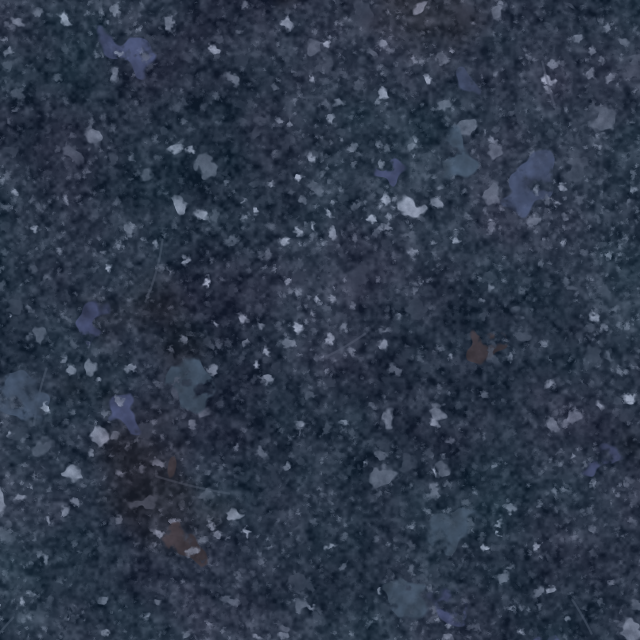
Write a Shadertoy shader that draws this texture.

```glsl
// Dark, damp gravel: mottled blue-grey soil strewn with grains of several sizes.
// Each grain layer is a jittered grid of warped, chipped ellipses; a few muted
// stones, warm earthy stains and thin dry fibres complete the ground.

const vec3 DARK_SOIL = vec3(0.11, 0.15, 0.21);
const vec3 PALE_GRIT = vec3(0.52, 0.56, 0.64);
const vec3 VIOLET_STONE = vec3(0.27, 0.30, 0.43);
const vec3 SLATE_STONE = vec3(0.26, 0.32, 0.39);
const vec3 BROWN_STONE = vec3(0.25, 0.22, 0.24);
const vec3 EARTH_STAIN = vec3(0.17, 0.165, 0.19);
const float EDGE = 0.0021;

float hash(vec2 p) {
    return fract(sin(dot(p, vec2(127.1, 311.7))) * 43758.5453);
}

vec2 hash2(vec2 p) {
    return vec2(hash(p), hash(p + 17.3));
}

float noise(vec2 p) {
    vec2 cell = floor(p);
    vec2 f = fract(p);
    f = f * f * (3.0 - 2.0 * f);
    float low = mix(hash(cell), hash(cell + vec2(1, 0)), f.x);
    float high = mix(hash(cell + vec2(0, 1)), hash(cell + vec2(1, 1)), f.x);
    return mix(low, high, f.y);
}

float fbm(vec2 p) {
    float sum = 0.0;
    float weight = 0.53;
    for (int i = 0; i < 4; i++) {
        sum += weight * noise(p);
        p = mat2(1.6, 1.2, -1.2, 1.6) * p + 5.7;
        weight *= 0.5;
    }
    return sum;
}

vec2 rotate(vec2 p, float angle) {
    float c = cos(angle);
    float s = sin(angle);
    return vec2(c * p.x - s * p.y, s * p.x + c * p.y);
}

// Scattered chips: x is coverage, y is a random shade for the chip.
vec2 grains(vec2 uv, float cells, float density, float size, float seed) {
    vec2 p = uv * cells + seed;
    vec2 warp = vec2(noise(p * 3.0), noise(p * 3.0 + 31.0)) - 0.5;
    warp += 0.5 * vec2(noise(p * 6.5 + 9.0), noise(p * 6.5 + 47.0)) - 0.25;
    p += 0.36 * warp;
    float soft = EDGE * cells;
    vec2 best = vec2(0.0);
    for (int y = -1; y <= 1; y++) {
        for (int x = -1; x <= 1; x++) {
            vec2 id = floor(p) + vec2(x, y);
            if (hash(id + 3.1) > density) continue;
            vec2 d = p - id - 0.15 - 0.7 * hash2(id + 7.7);
            d = rotate(d, 6.2832 * hash(id + 11.9));
            d.x *= mix(0.5, 1.0, hash(id + 23.3));
            float radius = size * mix(0.4, 1.0, hash(id + 41.7));
            float box = max(abs(d.x), abs(d.y)) * 1.12;
            float dist = mix(length(d), box, 0.35) - radius;
            float cover = 1.0 - smoothstep(-1.6 * soft, soft, dist);
            if (cover > best.x) best = vec2(cover, hash(id + 53.1));
        }
    }
    return best;
}

// Lays chips over a tone; a higher power makes bright chips rarer.
float addGrains(float tone, vec2 chip, float low, float high, float power, float opacity) {
    return mix(tone, mix(low, high, pow(chip.y, power)), chip.x * opacity);
}

float fibre(vec2 uv, vec2 start, float angle, float len, float bend) {
    vec2 d = rotate(uv - start, -angle);
    float along = clamp(d.x, 0.0, len);
    d.y -= bend * along * (len - along);
    return 1.0 - smoothstep(0.0006, 0.0028, length(vec2(d.x - along, d.y)));
}

vec3 stoneColor(float shade) {
    vec3 cool = mix(SLATE_STONE, VIOLET_STONE, smoothstep(0.3, 0.6, shade));
    return mix(BROWN_STONE, cool, step(0.12, shade));
}

void mainImage(out vec4 fragColor, in vec2 fragCoord) {
    vec2 uv = fragCoord / iResolution.y;
    float broad = fbm(uv * 6.0 + 2.0) - 0.5;
    float clump = fbm(uv * 24.0 + 40.0) - 0.5;

    // Soil mottling with dark pits between crumbs
    float tone = 0.125 + 0.42 * (fbm(uv * 62.0) - 0.5);
    tone += 0.22 * (noise(uv * 95.0 + 3.0) - 0.5) + 0.24 * (noise(uv * 165.0) - 0.5);
    tone += 0.30 * broad + 0.20 * clump;

    // Grit from dust to pebbles, gathered in clumps
    float gather = clamp(1.0 + 1.2 * broad + 1.6 * clump, 0.4, 1.5);
    float mottle = 0.55 + 0.9 * fbm(uv * 80.0);
    float fine = mottle * gather;
    tone = addGrains(tone, grains(uv, 125.0, 0.55, 0.40, 9.0), 0.0, 0.66 * gather, 2.0, 0.78);
    tone = addGrains(tone, grains(uv, 72.0, 0.32, 0.40, 21.0), 0.05, 0.85 * fine, 2.2, 0.78);

    // Muted stones, partly buried
    vec2 stone = grains(uv, 9.0, 0.12, 0.31, 4.0);
    float buried = 0.82 * stone.x * smoothstep(0.27, 0.45, fbm(uv * 38.0 + 8.0));
    vec3 stoneTint = stoneColor(stone.y) * (0.65 + 0.7 * fbm(uv * 45.0));

    // Pale chips and pebbles
    vec2 chips = grains(uv, 46.0, 0.17, 0.37, 37.0);
    tone = addGrains(tone, chips, 0.16 * mottle, 1.2 * mottle, 1.5, 0.92);
    vec2 pebbles = grains(uv, 24.0, 0.12, 0.36, 61.0);
    tone = addGrains(tone, pebbles, 0.22 * mottle, 1.1 * mottle, 1.9, 0.88);

    // Dry fibres
    for (int i = 0; i < 8; i++) {
        vec2 key = vec2(float(i), 5.0);
        float angle = 6.2832 * hash(key + 2.0);
        float len = mix(0.05, 0.13, hash(key + 4.0));
        float strand = fibre(uv, hash2(key), angle, len, 3.0 * (hash(key + 6.0) - 0.5));
        tone = mix(tone, 0.48, 0.5 * strand);
    }

    // Colour, faint hue drift and warm stains
    vec3 color = mix(DARK_SOIL, PALE_GRIT, clamp(tone, -0.13, 1.2));
    color += (fbm(uv * 9.0 + 13.0) - 0.5) * vec3(0.045, -0.012, 0.005);
    float stain = smoothstep(0.60, 0.80, fbm(uv * 4.0 + 27.0));
    color = mix(color, EARTH_STAIN * (0.65 + 1.8 * max(tone, 0.0)), 0.5 * stain);
    color = mix(color, stoneTint, buried * (1.0 - 0.7 * chips.x));
    fragColor = vec4(color, 1.0);
}
```
